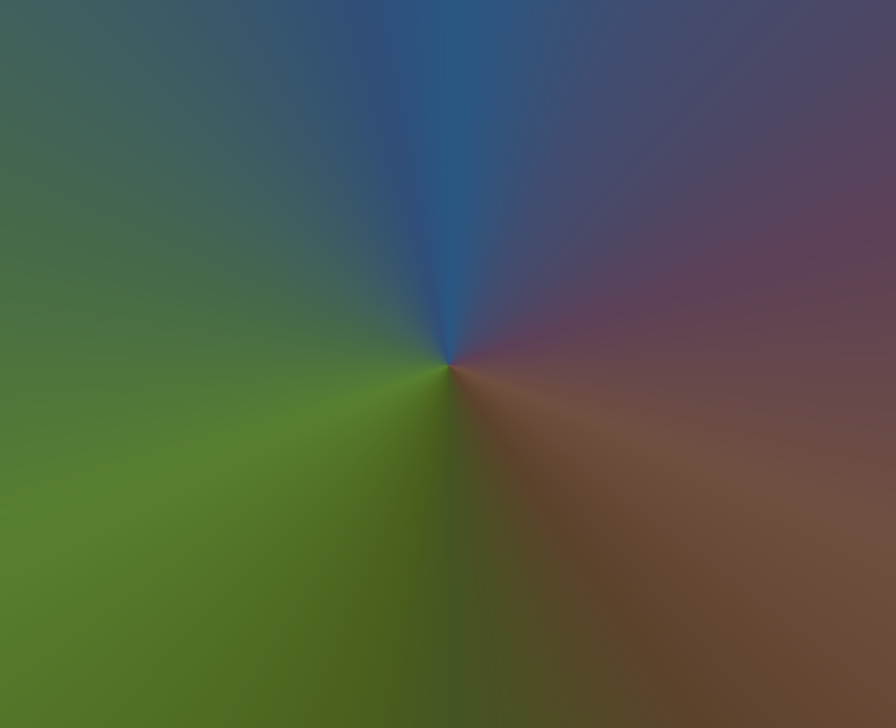
A Shadertoy shader for this background:

```glsl
const float TAU = 6.2831853;

// Clockwise angle from straight up, in degrees from 0 to 360
float clockAngle(vec2 p) {
    return mod(degrees(atan(p.x, p.y)) + 360.0, 360.0);
}

// Blend linearly toward the next colour across an angular span
vec3 sweep(vec3 base, vec3 next, float angle, float from, float to) {
    return mix(base, next, clamp((angle - from) / (to - from), 0.0, 1.0));
}

// Colour wheel, closed by returning to its first colour
vec3 conicGradient(float angle) {
    vec3 azure  = vec3(0.160, 0.340, 0.510);
    vec3 slate  = vec3(0.247, 0.304, 0.445);
    vec3 violet = vec3(0.298, 0.278, 0.395);
    vec3 plum   = vec3(0.362, 0.250, 0.342);
    vec3 copper = vec3(0.437, 0.312, 0.250);
    vec3 umber  = vec3(0.360, 0.258, 0.168);
    vec3 moss   = vec3(0.270, 0.332, 0.135);
    vec3 olive  = vec3(0.288, 0.368, 0.110);
    vec3 leaf   = vec3(0.345, 0.500, 0.184);
    vec3 sage   = vec3(0.275, 0.412, 0.288);
    vec3 teal   = vec3(0.252, 0.378, 0.364);
    vec3 indigo = vec3(0.188, 0.306, 0.472);

    // Right half
    vec3 color = sweep(azure, slate, angle, 2.0, 26.0);
    color = sweep(color, violet, angle, 26.0, 51.0);
    color = sweep(color, plum, angle, 51.0, 72.0);
    color = sweep(color, copper, angle, 72.0, 111.0);
    color = sweep(color, umber, angle, 111.0, 145.0);
    color = sweep(color, moss, angle, 145.0, 179.0);

    // Left half
    color = sweep(color, olive, angle, 179.0, 192.0);
    color = sweep(color, leaf, angle, 192.0, 249.0);
    color = sweep(color, sage, angle, 249.0, 288.0);
    color = sweep(color, teal, angle, 288.0, 309.0);
    color = sweep(color, indigo, angle, 309.0, 347.0);
    return sweep(color, azure, angle, 347.0, 360.0);
}

// Average around the wheel, used to soften its singular point
vec3 hubColor() {
    vec3 sum = vec3(0.0);
    for (int i = 0; i < 8; i++) {
        sum += conicGradient(float(i) * 45.0);
    }
    return sum / 8.0;
}

void mainImage(out vec4 fragColor, in vec2 fragCoord) {
    vec2 center = vec2(0.501, 0.498);
    vec2 p = (fragCoord - center * iResolution.xy) / iResolution.y;
    float radius = length(p);
    float pixel = 1.0 / iResolution.y;

    vec3 color = conicGradient(clockAngle(p));
    color = mix(hubColor(), color, smoothstep(0.0, 2.0 * pixel, radius));
    fragColor = vec4(color, 1.0);
}
```
